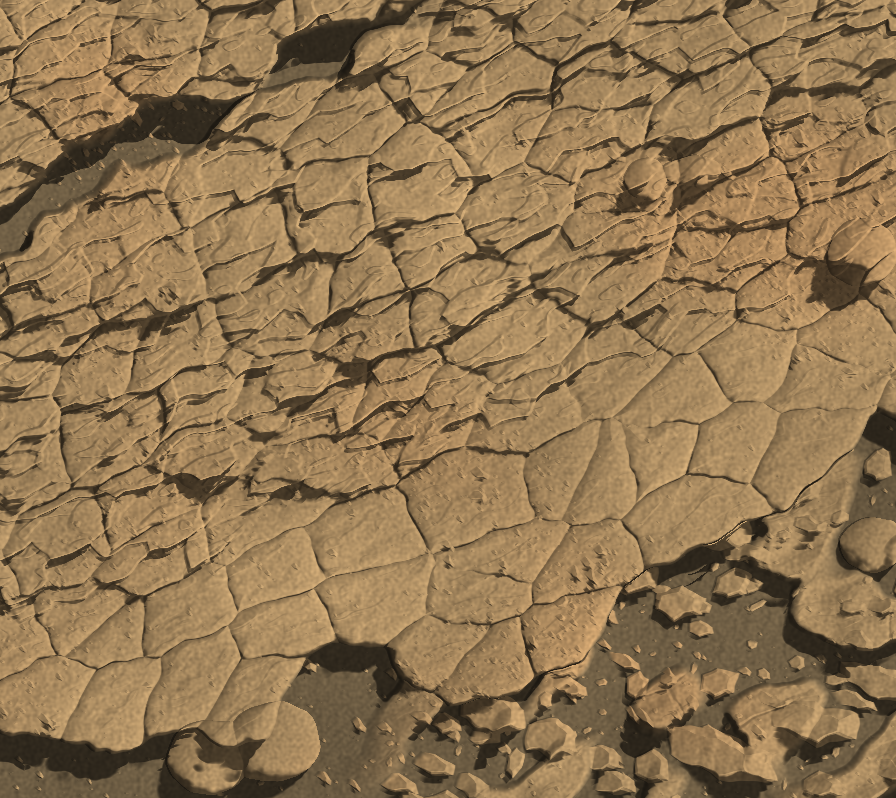
Give the GLSL for this texture, as a Shadertoy shader.

```glsl
#define ROCK vec3(0.66, 0.54, 0.375)
#define SAND vec3(0.43, 0.365, 0.265)
#define DUST vec3(0.69, 0.54, 0.365)
#define STRATA 13.0
#define LEDGE 0.006
#define CRACK 0.003
#define DROP 0.03
#define SUN_SLOPE 0.45
#define SHADOW 0.58
#define GRAIN 0.2

// Turns canvas axes into (along, across) the bedding
const mat2 BEDDING = mat2(0.91, -0.41, 0.41, 0.91);

// Large loose boulders: centre, radii
const vec4 BOULDERS[6] = vec4[6](
    vec4(0.265, 0.050, 0.056, 0.046), vec4(0.345, 0.064, 0.060, 0.048),
    vec4(1.085, 0.685, 0.046, 0.040), vec4(0.81, 0.773, 0.026, 0.027),
    vec4(0.867, 0.781, 0.038, 0.021), vec4(1.085, 0.322, 0.040, 0.036));

vec2 hash2(vec2 p) {
    vec3 a = fract(p.xyx * vec3(0.1031, 0.1030, 0.0973));
    a += dot(a, a.yzx + 33.33);
    return fract((a.xx + a.yz) * a.zy);
}

float corner(vec2 cell, vec2 offset) {
    return dot(hash2(cell) * 2.0 - 1.0, offset);
}

float gradientNoise(vec2 p) {
    vec2 i = floor(p), f = p - i, u = f * f * (3.0 - 2.0 * f), e = vec2(1, 0);
    return mix(mix(corner(i, f), corner(i + e, f - e), u.x),
               mix(corner(i + e.yx, f - e.yx), corner(i + 1.0, f - 1.0), u.x), u.y);
}

// Fractured plates: x = terrace level, y = distance to crack, z = inside the slab
vec3 plates(vec2 q, vec2 scale, float layers) {
    vec2 g = q * scale, id = floor(g);
    float near = 9.0, next = 9.0, level = 0.0, inside = 0.0, sharpSum = 0.0, softSum = 0.0;
    for (int k = 0; k < 9; k++) {
        vec2 cell = id + vec2(k % 3, k / 3) - 1.0;
        vec2 rnd = hash2(cell), centre = cell + 0.1 + 0.8 * rnd;
        float d = dot(g - centre, g - centre);
        next = min(next, max(near, d));
        near = min(near, d);
        centre /= scale;
        vec2 c = centre * BEDDING;
        float sharp = exp(-45.0 * d), soft = exp(-8.0 * d);
        float rise = max(centre.y - 0.17, 0.0) * layers;
        level += sharp * floor(rise + 1.4 * hash2(cell + 37.0).x * step(0.01, rise));
        inside += soft * step(0.1 + 0.25 * c.x * c.x, c.y + 0.05 * (rnd.x - 0.5));
        sharpSum += sharp;
        softSum += soft;
    }
    return vec3(level / sharpSum, sqrt(next) - sqrt(near), inside / softSum);
}

// Scattered angular stones with tilted tops
float stones(vec2 p, float freq, float density) {
    p *= freq;
    vec2 id = floor(p);
    float top = 0.0;
    for (int k = 0; k < 9; k++) {
        vec2 cell = id + vec2(k % 3, k / 3) - 1.0;
        vec2 rnd = hash2(cell + 71.0), d = p - cell - 0.25 - 0.5 * hash2(cell);
        float r = (0.12 + 0.38 * rnd.x * rnd.x) * smoothstep(rnd.y, rnd.y + 0.15, density);
        r = max(r, 0.01);
        vec2 a = abs(d + (rnd.x - 0.5) * d.yx);
        float size = max(a.x * 0.85 + a.y * 0.55, a.y * 1.15);
        top = max(top, min(1.8 * (r - size), 0.55 * r + dot(d, rnd - 0.5)));
    }
    return top / freq;
}

// x = height, y = share of bare sand
vec2 terrain(vec2 p) {
    float fine = gradientNoise(p * 60.0), mid = gradientNoise(p * 24.0);
    vec2 warp = 0.03 * vec2(gradientNoise(p * 4.0), gradientNoise(p * 4.0 + 9.0))
              + 0.012 * vec2(mid, gradientNoise(p * 24.0 + 5.0)) + 0.004 * fine;
    vec2 q = BEDDING * (p + warp);
    vec3 slab = plates(q, vec2(8, 13), STRATA), chip = plates(q, vec2(17, 36), STRATA * 2.0);
    float inside = slab.z - 0.35 * exp(-6.0 * slab.y);
    float onSlab = smoothstep(0.3, 0.6, inside), loose = 1.0 - onSlab;
    // Sand-filled channel across the upper left
    float channel = abs(p.y - 0.715 - 0.52 * p.x + 1.5 * warp.y) + 0.05 * gradientNoise(p * 11.0);
    channel = smoothstep(0.034, 0.022, channel) * smoothstep(0.62, 0.42, p.x);
    // Broken outcrops in the lower sand
    float outcrop = smoothstep(0.02, 0.14, gradientNoise(q * vec2(8, 13) + 4.0))
                  * smoothstep(0.4, 0.6, p.x) * loose;
    float firm = max(onSlab * (1.0 - channel), outcrop);
    // Bedrock ledges, flakes, patchy cracks and bedding lines
    float upper = smoothstep(0.12, 0.24, q.y);
    float flake = smoothstep(0.12, 0.22, gradientNoise(q * vec2(13, 34)))
                + 0.6 * smoothstep(0.15, 0.25, gradientNoise(q * vec2(32, 75) + 8.0));
    float split = smoothstep(-0.25, 0.25, gradientNoise(p * 5.0 + 7.0));
    float rock = LEDGE * (slab.x + chip.x) + 0.0045 * flake * (0.25 + 0.75 * upper)
               - CRACK * split * (1.0 - smoothstep(0.0, 0.06, slab.y))
               - 0.014 * (1.0 - smoothstep(0.4, 1.0, inside)) * onSlab
               + 0.003 * gradientNoise(q * vec2(14, 70)) + 0.003 * mid
               + outcrop * 0.018 * gradientNoise(q * vec2(16, 30));
    float bed = LEDGE * STRATA * 3.0 * max(q.y - 0.17, 0.0);
    float h = mix(bed - DROP, rock - 0.008 * outcrop, firm);
    // Rubble, gravel and boulders
    float gravel = smoothstep(-0.1, 0.4, gradientNoise(p * 3.5 + 2.0));
    float rubble = loose * smoothstep(0.4, 0.65, p.x);
    float top = stones(q, 11.0, 0.8 * rubble);
    top = max(top, stones(q, 25.0, 0.08 + 0.5 * rubble + 0.2 * channel));
    top = max(top, stones(p + warp, 55.0, 0.1 + 0.25 * gravel));
    top = max(top, stones(p, 115.0, 0.15 + 0.6 * gravel * onSlab));
    for (int k = 0; k < 6; k++) {
        vec4 b = BOULDERS[k];
        vec2 d = (p + 0.6 * warp - b.xy) / b.zw;
        top = max(top, 0.75 * b.w * sqrt(max(1.0 - dot(d, d), 0.0)));
    }
    h += top + 0.0016 * fine + 0.001 * gradientNoise(p * 140.0);
    return vec2(h, (1.0 - firm) * (1.0 - smoothstep(0.0, 0.003, top)));
}

void mainImage(out vec4 fragColor, in vec2 fragCoord) {
    vec2 p = fragCoord / iResolution.y, ground = terrain(p);
    // Relief: faces toward the lower right catch the light
    float slope = (ground.x - terrain(p + 0.0025 * vec2(0.97, -0.2)).x) / 0.0025;
    float lit = slope / (1.0 + abs(slope));
    float shade = 1.0 + lit * (lit > 0.0 ? 0.25 : 0.5);
    // Cast shadows from a low sun
    float blocked = 0.0;
    for (int k = 1; k <= 6; k++) {
        float t = float(k) / 6.0, reach = 0.065 * t * t;
        float over = terrain(p + reach * vec2(0.55, 0.83)).x - ground.x - reach * SUN_SLOPE;
        blocked = max(blocked, smoothstep(0.0, 0.005, over));
    }
    shade *= 1.0 - SHADOW * blocked;
    // Colour: dusty rock, grey sand, fine grain
    float dust = smoothstep(0.0, 0.5, gradientNoise(p * 3.5 + 2.0));
    vec3 col = mix(mix(ROCK, DUST, dust), SAND, ground.y);
    shade *= 1.0 + 0.16 * gradientNoise(p * 6.0 + 3.0) + GRAIN * gradientNoise(p * 210.0);
    fragColor = vec4(col * shade, 1.0);
}
```
